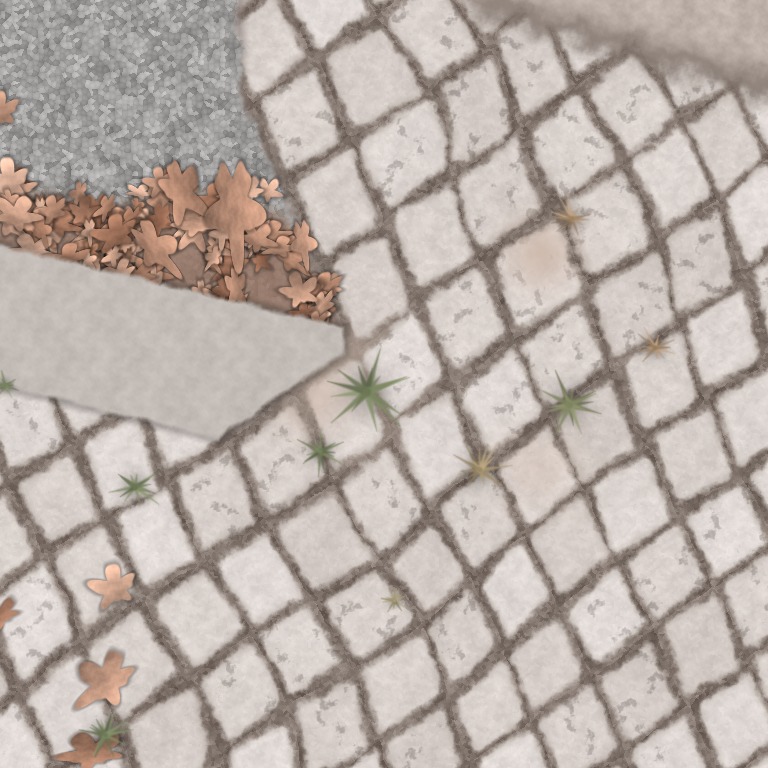
A Shadertoy shader for this texture:

```glsl
// Pale cobbles on a skewed lattice beside asphalt, a kerb and a concrete strip.
// Stones are jittered rounded boxes; leaves and grass tufts are looped over them.
// Surface grain comes from cellular noise and layered sines.

vec2 hash2(vec2 p) {
  vec3 q = fract(p.xyx * vec3(.1031, .103, .0973));
  q += dot(q, q.yzx + 33.33);
  return fract((q.xx + q.yz) * q.zy);
}

// Nearest feature distance and its random tone
vec2 cellular(vec2 p) {
  vec2 home = floor(p), best = vec2(9, 0);
  for (int i = 0; i < 9; i++) {
    vec2 cell = home + vec2(i % 3 - 1, i / 3 - 1), r = hash2(cell);
    float d = length(cell + r - p);
    if (d < best.x) best = vec2(d, r.x);
  }
  return best;
}

float sines(vec2 p) {
  float sum = 0., amp = .5;
  for (int i = 0; i < 5; i++) {
    sum += amp * sin(p.x + 1.7 * sin(p.y * .8 + float(i)));
    p = mat2(1.2, 1.5, -1.5, 1.2) * p + 2.3;
    amp *= .6;
  }
  return sum;
}

float cover(float d, float soft) {
  float w = soft + 1. / iResolution.y;
  return 1. - smoothstep(-w, w, d);
}

float blob(vec2 v, float radius) {
  return exp(-dot(v, v) / (radius * radius));
}

vec3 paving(vec2 p) {
  // Local drift of the courses
  vec2 drift = vec2(.034, 0) * blob(p - vec2(.54, .18), .13)
    + vec2(.01, -.02) * blob(p - vec2(.48, .32), .1)
    + vec2(.034, .01) * blob(p - vec2(.85, .73), .15)
    + vec2(.032, .006) * blob(p - vec2(.6, .88), .1)
    + vec2(0, .03) * blob(p - vec2(.07, .25), .13)
    + vec2(.025, .015) * blob(p - vec2(.3, .11), .11);
  mat2 toLattice = inverse(mat2(.0807, .0586, .045, -.0997));
  vec2 q = toLattice * (p - drift - vec2(.57, .4206));
  q -= toLattice * vec2(0, min(.0017 * q.y * q.y, .021));
  q += .03 * vec2(sines(p * 55.), sines(p * 55. + 9.));
  vec2 home = floor(q + .5), id = home;
  float d = 9.;
  for (int i = 0; i < 9; i++) {
    vec2 cell = home + vec2(i % 3 - 1, i / 3 - 1), s = hash2(cell + 40.);
    vec2 f = q - cell - (hash2(cell) - .5) * .08;
    f += (s.x - .4) * .25 * vec2(f.y, -f.x);
    vec2 e = abs(f) - .315 - .04 * s.yx;
    float box = length(max(e, 0.)) + min(max(e.x, e.y), 0.) - .1;
    if (box < d) { d = box; id = cell; }
  }
  float grain = sines(p * 140.), mottle = sines(p * 38. + id * 3.);
  vec2 grit = cellular(p * 210.), tone = hash2(id + 90.);
  vec3 joint = mix(vec3(.36, .31, .28), vec3(.64, .59, .56), .3 + .3 * mottle + .4 * grit.y);
  vec3 stone = mix(vec3(.83, .795, .775), vec3(.89, .86, .845), tone.x);
  stone += .018 * mottle + .025 * grain + .035 * (grit.y - .5);
  // Worn rims, scuffs, warm stains
  stone = mix(stone, vec3(.72, .68, .65), .6 * smoothstep(-.1, .02, d));
  stone -= .15 * step(.6, tone.y) * smoothstep(.45, .9, sines(p * 80. + 4.));
  float soil = blob(p - vec2(.41, .49), .055);
  float warm = blob(p - vec2(.705, .67), .045) + .5 * blob(p - vec2(.7, .39), .05) + .8 * soil;
  stone = mix(stone, vec3(.79, .7, .64), .75 * min(warm, 1.));
  joint = mix(joint, vec3(.73, .66, .61), .8 * blob(p - vec2(.45, .51), .085));
  return mix(joint, stone, cover(d + .03 * grain, .045));
}

// Lobed dry leaf with a soft shadow
void addLeaf(inout vec3 col, vec2 v, float radius, vec2 seed) {
  vec2 r = hash2(seed);
  float turn = 6.283 * r.x, c = cos(turn), s = sin(turn);
  v = mat2(c, s, -s, c) * v;
  v.y *= 1. + r.y;
  float angle = atan(v.y, v.x), lobe = abs(cos(2.5 * angle));
  lobe *= lobe * (.7 + .3 * sin(angle + turn));
  float d = length(v) - radius * (.5 + .6 * lobe + .08 * sin(angle * 9. + turn));
  if (d > .015) return;
  vec3 tint = mix(vec3(.58, .4, .31), vec3(.85, .69, .6), hash2(seed + 7.).x);
  tint *= 1. + .25 * clamp(v.y / radius, -1., 1.) + .1 * sines(v * 120. + turn);
  col *= mix(.7, 1., smoothstep(0., .01, d));
  col = mix(col, tint, cover(d, .001));
}

// Fan of tapering blades, green to straw
void addTuft(inout vec3 col, vec2 v, float radius, float dryness) {
  if (length(v) > radius * 1.3) return;
  col *= 1. - .25 * blob(v, radius * .5);
  for (int i = 0; i < 15; i++) {
    vec2 r = hash2(vec2(i, floor(radius * 3000.)));
    float angle = 2.4 * float(i) + r.x;
    vec2 tip = radius * (.4 + .6 * r.y) * vec2(cos(angle), sin(angle));
    float h = clamp(dot(v, tip) / dot(tip, tip), 0., 1.);
    float d = length(v - tip * h) - radius * .08 * (1. - h);
    vec3 tint = mix(vec3(.44, .5, .36), vec3(.66, .55, .43), dryness);
    col = mix(col, tint * (.75 + .5 * r.x), .85 * cover(d, .001));
  }
}

float driftHeight(float x) {
  return mix(.1, .16, smoothstep(.12, .25, x)) * (1. - smoothstep(.36, .46, x));
}

void mainImage(out vec4 fragColor, in vec2 fragCoord) {
  vec2 p = fragCoord / iResolution.xy;
  float rough = sines(p * 70.), fine = sines(p * 200.), kerbTop = .681 - .24 * p.x;
  vec3 col = paving(p);

  // Concrete strip with soil along its edge
  float strip = 1. - .29 * (p.x - .612) - p.y + .012 * rough;
  col = mix(col, vec3(.75, .7, .67) + .04 * rough + .03 * fine, cover(strip, .004));
  col = mix(col, vec3(.52, .47, .44), .8 * blob(vec2(strip, 0), .022) * smoothstep(.58, .64, p.x));

  // Speckled asphalt
  float road = max(p.x - .312 - .42 * max(.88 - p.y, 0.), kerbTop - p.y);
  vec2 chip = cellular(p * 140.);
  float speckle = .2 * (chip.y - .5) - .1 * (chip.x - .4) + .05 * rough;
  col = mix(col, vec3(.52, .47, .45), .6 * cover(abs(road) - .006, .008));
  col = mix(col, vec3(.63, .625, .62) + speckle, cover(road + .006 * rough, .004));

  // Leaf drift, then larger leaves
  float litter = p.y - kerbTop - driftHeight(p.x) * .8;
  col = mix(col, vec3(.58, .44, .37), .75 * cover(litter, .015) * cover(road, .005));
  if (p.x < .5 && p.y > .5) for (int i = 0; i < 110; i++) {
    vec2 r = hash2(vec2(i, 17)), s = hash2(vec2(i, 53));
    float x = r.x * .425, y = .676 - .24 * x + r.y * driftHeight(x);
    addLeaf(col, p - vec2(x, y), mix(.014, .036, s.x), vec2(i, 5));
  }
  vec3 leaves[8] = vec3[](vec3(0, .855, .032), vec3(.2, .68, .05),
    vec3(.235, .755, .05), vec3(.305, .735, .078), vec3(0, .2, .032),
    vec3(.15, .235, .035), vec3(.14, .115, .05), vec3(.12, .02, .05));
  for (int i = 0; i < 8; i++) addLeaf(col, p - leaves[i].xy, leaves[i].z, vec2(i, 71));

  // Smooth kerb with a slanted end
  float kerb = max(max(p.y - kerbTop, .499 - .246 * p.x - p.y), p.x - .447);
  kerb = max(kerb, .83 * (.427 + .68 * (p.x - .28) - p.y));
  col *= mix(.75, 1., smoothstep(0., .014, kerb));
  col = mix(col, vec3(.765, .735, .715) + .02 * (rough + fine), cover(kerb + .003 * rough, .003));

  // Tufts: position, radius, dryness
  vec4 tufts[10] = vec4[](vec4(.478, .49, .062, .1), vec4(.417, .412, .034, .1),
    vec4(.742, .473, .051, .25), vec4(.625, .388, .042, .75), vec4(.176, .366, .038, .1),
    vec4(.137, .043, .04, .1), vec4(.007, .498, .02, .1), vec4(.745, .715, .032, 1),
    vec4(.853, .547, .03, 1), vec4(.514, .218, .019, .6));
  for (int i = 0; i < 10; i++) addTuft(col, p - tufts[i].xy, tufts[i].z, tufts[i].w);

  fragColor = vec4(clamp(col, 0., 1.), 1);
}
```
